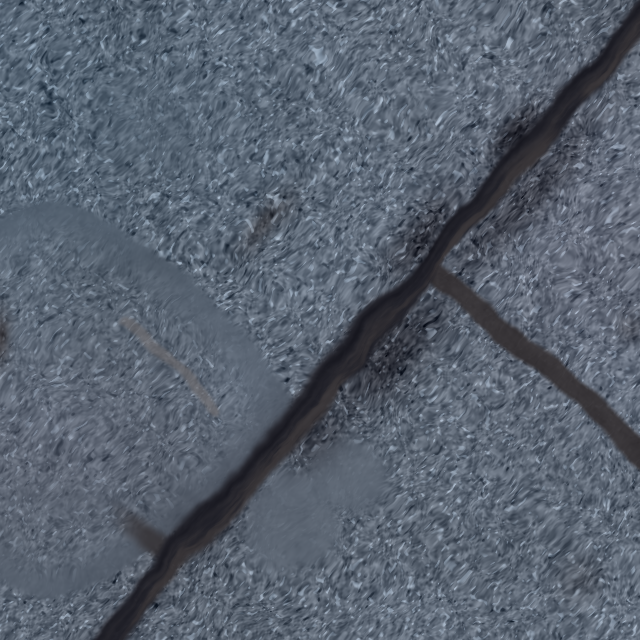
Give the GLSL for this texture, as a three.js fragment shader.

```glsl
#define STONE vec3(0.365, 0.405, 0.458)
#define SOIL vec3(0.135, 0.135, 0.165)
#define SILT vec3(0.205, 0.190, 0.200)
#define JOINT_START vec2(0.165, 0.0)
#define JOINT_DIR vec2(0.6536, 0.7569)
#define JOINT_WIDTH 0.021
#define BRANCH_WIDTH 0.018
#define GRAIN 0.36
#define FLECKS 0.20
#define PITS 0.15

varying vec2 vUv;

float hash(vec2 p) {
  return fract(sin(dot(p, vec2(127.1, 311.7))) * 43758.5453);
}

float noise(vec2 p) {
  vec2 i = floor(p), f = fract(p);
  f = f * f * (3.0 - 2.0 * f);
  return mix(mix(hash(i), hash(i + vec2(1.0, 0.0)), f.x),
             mix(hash(i + vec2(0.0, 1.0)), hash(i + 1.0), f.x), f.y);
}

float fbm(vec2 p) {
  float sum = 0.0, amp = 0.5;
  for (int i = 0; i < 4; i++) {
    sum += amp * noise(p);
    p = mat2(1.6, 1.2, -1.2, 1.6) * p + 7.3;
    amp *= 0.5;
  }
  return sum;
}

float blob(vec2 p, vec2 center, vec2 radius) {
  vec2 q = (p - center) / radius;
  return exp(-dot(q, q));
}

float segment(vec2 p, vec2 a, vec2 b) {
  vec2 pa = p - a, ba = b - a;
  return length(pa - ba * clamp(dot(pa, ba) / dot(ba, ba), 0.0, 1.0));
}

void main() {
  vec2 p = vUv;
  vec2 wobble = vec2(fbm(p * 14.0), fbm(p * 14.0 + 31.0)) - 0.47;
  vec2 w = p + wobble * 0.028;

  // Joint frame: x runs along the joint, y across it, positive to the right
  mat2 frame = mat2(JOINT_DIR.x, JOINT_DIR.y, JOINT_DIR.y, -JOINT_DIR.x);
  vec2 raw = (p - JOINT_START) * frame;
  vec2 j = (w - JOINT_START) * frame;

  // Smeared areas where the grain fades
  vec2 e = abs((p + wobble * 0.015 - vec2(0.08, 0.375)) / vec2(0.38, 0.32));
  float rim = pow(e.x, 1.3) + pow(e.y, 1.3);
  float inside = 1.0 - smoothstep(0.95, 1.02, rim);
  float blur = inside * (0.28 + 0.62 * smoothstep(0.6, 0.92, rim));
  float haze = blob(w, vec2(0.455, 0.185), vec2(0.075, 0.085));
  haze = max(haze, blob(w, vec2(0.54, 0.255), vec2(0.07, 0.06)));
  blur = max(blur, smoothstep(0.2, 0.6, haze) * 0.88);
  blur = max(blur, 0.5 * blob(p, vec2(0.24, 0.81), vec2(0.10, 0.08)));
  blur = max(blur, 0.6 * blob(p, vec2(0.10, 0.22), vec2(0.14, 0.06)));

  // Broad stone tones
  float tone = fbm(p * 5.0 + 3.0) - 0.47;
  vec3 col = STONE * (1.0 + 0.22 * tone);
  float warm = blob(p, vec2(0.92, 0.62), vec2(0.2, 0.25))
             + 0.7 * blob(p, vec2(0.08, 0.3), vec2(0.25, 0.15));
  col += warm * vec3(0.022, 0.008, 0.012);
  col += blob(p, vec2(0.1, 0.85), vec2(0.4, 0.3)) * vec3(-0.02, 0.0, 0.008);
  col -= 0.025 * inside * smoothstep(0.7, 0.95, rim);
  col += 0.02 * haze;

  // Stains: grimy margins beside the joint and isolated spots
  float grime = 0.75 * blob(j, vec2(0.625, 0.047), vec2(0.13, 0.045));
  grime = max(grime, 0.75 * blob(j, vec2(0.80, -0.038), vec2(0.085, 0.035)));
  grime = max(grime, 0.85 * blob(j, vec2(1.02, -0.030), vec2(0.06, 0.022)));
  grime = max(grime, 0.60 * blob(j, vec2(0.95, 0.045), vec2(0.20, 0.032)));
  grime = max(grime, 0.55 * blob(j, vec2(0.46, 0.040), vec2(0.07, 0.04)));
  grime = max(grime, 0.45 * exp(-abs(j.y) / 0.028));
  float spots = 0.55 * blob(j, vec2(0.655, -0.233), vec2(0.055, 0.021));
  spots += 0.75 * blob(w, vec2(0.0, 0.475), vec2(0.014, 0.04));
  spots += 0.3 * blob(w, vec2(0.985, 0.49), vec2(0.025));
  spots += 0.25 * blob(w, vec2(0.905, 0.09), vec2(0.03, 0.04));
  col = mix(col, SOIL, grime);
  col = mix(col, SILT, spots);

  // Mineral grain, elongated along the joint direction
  vec2 g = raw * vec2(115.0, 185.0) + wobble * 6.0;
  float grain = 0.55 * noise(g) + 0.45 * noise(g * 1.9 + 17.0) - 0.5;
  float fleck = smoothstep(0.70, 0.98, noise(g * 1.15 + 53.0));
  float pit = smoothstep(0.76, 0.98, noise(g * 0.8 + 91.0));
  float sharp = (1.0 - blur) * (1.0 - 0.3 * spots);
  col += sharp * (GRAIN * grain + FLECKS * fleck * vec3(0.92, 1.0, 1.06) - PITS * pit);
  col += 0.05 * (fbm(p * 40.0) - 0.47);

  // Pale scratch
  float scratch = segment(w, vec2(0.195, 0.492), vec2(0.341, 0.36));
  col = mix(col, vec3(0.43, 0.42, 0.43), 0.65 * (1.0 - smoothstep(0.003, 0.013, scratch)));

  // Branch joint and faded stub
  float branch = segment(w, vec2(0.68, 0.575), vec2(1.02, 0.285));
  float fill = 1.0 - smoothstep(BRANCH_WIDTH * 0.65, BRANCH_WIDTH * 1.25, branch);
  vec3 silt = SILT + 0.06 * (fbm(raw * vec2(70.0, 35.0)) - 0.47);
  col = mix(col, silt, 0.93 * fill);
  float stub = segment(w, vec2(0.255, 0.14), vec2(0.175, 0.205));
  float fade = smoothstep(0.16, 0.235, p.x);
  col = mix(col, SILT, 0.8 * fade * (1.0 - smoothstep(0.006, 0.026, stub)));

  // Main joint: dark left lip, silty streaks on the right
  float width = JOINT_WIDTH * (0.8 + 0.5 * noise(vec2(raw.x * 9.0, 2.0)));
  float joint = 1.0 - smoothstep(width * 0.7, width * 1.3, abs(j.y));
  float streak = fbm(vec2(j.x * 12.0, j.y * 90.0));
  vec3 bed = mix(SOIL, SILT, smoothstep(-0.012, 0.012, j.y) * smoothstep(0.25, 0.6, streak));
  bed += 0.07 * (streak - 0.47);
  bed -= 0.045 * blob(j, vec2(j.x, -0.012), vec2(1.0, 0.006));
  col = mix(col, bed, 0.96 * joint);

  gl_FragColor = vec4(clamp(col, 0.0, 1.0), 1.0);
}
```
